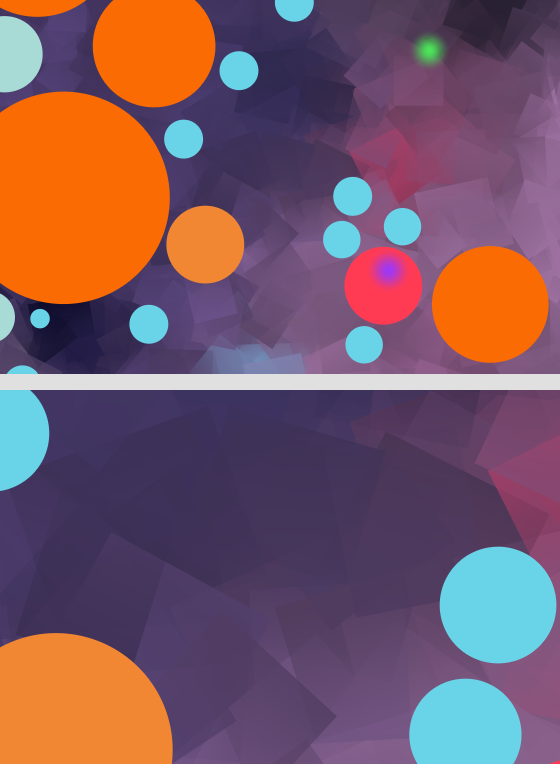
Top, the full canvas; bottom, a detail of the centre.
A Shadertoy shader for this background:

```glsl
// Flat orange, cyan and red discs with two soft glows over a painterly backdrop.
// The backdrop stacks layers of tilted translucent squares on jittered grids;
// each square takes its colour from a smooth field sampled at its centre.

const vec3 ORANGE = vec3(0.98, 0.42, 0.01);
const vec3 AMBER  = vec3(0.95, 0.53, 0.20);
const vec3 CYAN   = vec3(0.41, 0.83, 0.91);
const vec3 MINT   = vec3(0.66, 0.86, 0.84);
const vec3 CRIMSON = vec3(1.00, 0.23, 0.33);

vec3 hash3(vec2 p) {
    vec3 q = fract(p.xyx * vec3(0.1031, 0.1030, 0.0973));
    q += dot(q, q.yxz + 33.33);
    return fract((q.xxy + q.yzz) * q.zyx);
}

// Gradient noise, roughly in -0.7..0.7
float cornerValue(vec2 cell, vec2 offset, vec2 f) {
    float angle = 6.2832 * hash3(cell + offset).x;
    return dot(vec2(cos(angle), sin(angle)), f - offset);
}

float gradientNoise(vec2 p) {
    vec2 cell = floor(p), f = fract(p);
    vec2 u = f * f * f * (f * (f * 6.0 - 15.0) + 10.0);
    float low = mix(cornerValue(cell, vec2(0, 0), f), cornerValue(cell, vec2(1, 0), f), u.x);
    float high = mix(cornerValue(cell, vec2(0, 1), f), cornerValue(cell, vec2(1, 1), f), u.x);
    return mix(low, high, u.y);
}

// Blend a colour in with a soft round falloff
vec3 tint(vec3 base, vec2 p, vec2 centre, float radius, vec3 colour) {
    vec2 d = (p - centre) / radius;
    return mix(base, colour, exp(-dot(d, d)));
}

// Smooth colour field: violet at left, mauve at right, dark and bright accents
vec3 colourField(vec2 p) {
    float warm = smoothstep(0.40, 1.00, p.x - 0.35 * p.y + 0.10);
    vec3 c = mix(vec3(0.28, 0.22, 0.40), vec3(0.53, 0.38, 0.54), warm);
    c = tint(c, p, vec2(0.80, 0.76), 0.24, vec3(0.17, 0.15, 0.30));
    c = tint(c, p, vec2(1.32, 1.00), 0.25, vec3(0.14, 0.12, 0.19));
    c = tint(c, p, vec2(1.02, 1.02), 0.14, vec3(0.28, 0.22, 0.31));
    c = tint(c, p, vec2(1.17, 0.69), 0.18, vec3(0.46, 0.26, 0.39));
    c = tint(c, p, vec2(1.07, 0.54), 0.09, vec3(0.68, 0.21, 0.36));
    c = tint(c, p, vec2(1.20, 0.04), 0.16, vec3(0.49, 0.30, 0.46));
    c = tint(c, p, vec2(0.15, 0.13), 0.14, vec3(0.03, 0.03, 0.15));
    c = tint(c, p, vec2(0.68, 0.00), 0.08, vec3(0.44, 0.65, 0.82));
    c = tint(c, p, vec2(0.03, 0.04), 0.07, vec3(0.44, 0.36, 0.45));
    return c * (1.0 + 0.35 * gradientNoise(p * 5.0));
}

// One grid of jittered squares, each fading towards one of its sides
vec3 squareLayer(vec3 base, vec2 p, float size, float seed, float pixel) {
    vec2 grid = p / size + seed * vec2(0.37, 0.61);
    for (int j = -1; j <= 1; j++)
    for (int i = -1; i <= 1; i++) {
        vec2 cell = floor(grid) + vec2(i, j);
        vec3 place = hash3(cell + 17.0 * seed);
        vec3 look = hash3(cell + 17.0 * seed + 71.3);
        vec2 centre = cell + 0.2 + 0.6 * place.xy;
        float angle = 1.5 * (place.z - 0.5);
        float s = sin(angle), c = cos(angle);
        vec2 local = mat2(c, -s, s, c) * (grid - centre);
        vec2 halfSide = vec2(mix(0.36, 0.62, look.x), mix(0.40, 0.60, look.y));
        vec2 edge = abs(local) - halfSide;
        float cover = clamp(0.5 - max(edge.x, edge.y) * size / pixel, 0.0, 1.0);
        if (cover <= 0.0) continue;
        vec2 anchor = (grid - centre) * size;
        vec3 colour = colourField(p - anchor) * mix(0.84, 1.17, look.z);
        float side = look.x > 0.5 ? 1.0 : -1.0;
        float fade = 0.5 + 0.5 * side * local.y / halfSide.y;
        base = mix(base, colour, cover * mix(0.12, 0.78, fade));
    }
    return base;
}

vec3 disc(vec3 base, vec2 p, vec2 centre, float radius, vec3 colour, float pixel) {
    float d = length(p - centre) - radius;
    return mix(base, colour, clamp(0.5 - d / pixel, 0.0, 1.0));
}

vec3 glow(vec3 base, vec2 p, vec2 centre, float radius, vec3 colour) {
    float d = length(p - centre);
    return mix(base, colour, 1.0 - smoothstep(0.0, radius, d));
}

void mainImage(out vec4 fragColor, in vec2 fragCoord) {
    float pixel = 1.0 / iResolution.y;
    vec2 p = fragCoord * pixel;

    // Backdrop: coarse squares first, finer ones on top
    vec3 colour = colourField(p);
    for (int k = 0; k < 6; k++)
        colour = squareLayer(colour, p, mix(0.26, 0.14, float(k) / 5.0), float(k) + 1.0, pixel);
    colour = glow(colour, p, vec2(1.148, 0.865), 0.058, vec3(0.30, 0.90, 0.35));

    // Large discs
    vec2 hub = vec2(1.025, 0.236);
    colour = disc(colour, p, vec2(0.100, 1.168), 0.213, ORANGE, pixel);
    colour = disc(colour, p, vec2(0.412, 0.877), 0.164, ORANGE, pixel);
    colour = disc(colour, p, vec2(0.012, 0.855), 0.102, MINT, pixel);
    colour = disc(colour, p, vec2(-0.03, 0.152), 0.070, MINT, pixel);
    colour = disc(colour, p, vec2(0.170, 0.471), 0.284, ORANGE, pixel);
    colour = disc(colour, p, vec2(1.311, 0.186), 0.156, ORANGE, pixel);
    colour = disc(colour, p, vec2(0.549, 0.346), 0.104, AMBER, pixel);
    colour = disc(colour, p, hub, 0.104, CRIMSON, pixel);
    colour = glow(colour, p, hub + vec2(0.014, 0.041), 0.062, vec3(0.62, 0.22, 0.96));

    // Small discs: a diagonal chain, and an orbit with widening gaps
    for (int k = 0; k < 3; k++) {
        float n = float(k);
        vec2 chain = vec2(0.787, 0.994) - n * vec2(0.148, 0.183);
        float angle = radians(72.0 + 30.0 * n * (n + 1.0));
        vec2 orbit = hub + 0.166 * vec2(cos(angle), sin(angle));
        colour = disc(colour, p, chain, 0.052, CYAN, pixel);
        colour = disc(colour, p, orbit, 0.050, CYAN, pixel);
    }
    colour = disc(colour, p, vec2(0.943, 0.475), 0.052, CYAN, pixel);
    colour = disc(colour, p, vec2(0.398, 0.133), 0.052, CYAN, pixel);
    colour = disc(colour, p, vec2(0.107, 0.148), 0.026, CYAN, pixel);
    colour = disc(colour, p, vec2(0.060, -0.027), 0.050, CYAN, pixel);

    fragColor = vec4(clamp(colour, 0.0, 1.0), 1.0);
}
```
